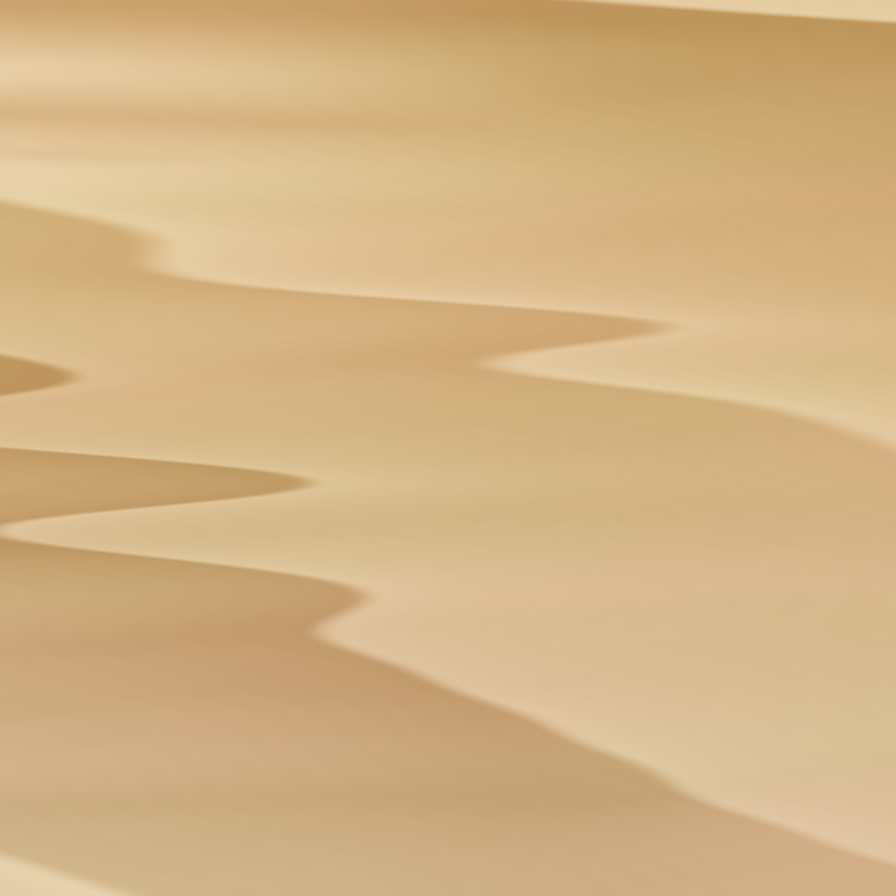
Reproduce this texture procedurally as a WebGL 2 fragment shader.

```glsl
#version 300 es
precision highp float;

uniform vec2 u_resolution;
out vec4 fragColor;

#define TAU 6.2831853
#define SAND_LIGHT vec3(0.91, 0.815, 0.655)
#define SAND_MID   vec3(0.84, 0.71, 0.51)
#define SAND_DARK  vec3(0.745, 0.585, 0.36)
#define LOW_TINT   vec3(0.0, 0.015, 0.06)
#define BAND_STRENGTH 0.13
#define RIPPLE_STRENGTH 0.018

// Slow layered sines, stretched sideways like wind-laid sand.
float windLayers(vec2 p) {
    float sum = 0.0;
    float weight = 0.5;
    for (int i = 0; i < 4; i++) {
        p.y += 0.012 * sin(p.x * 5.0 + p.y * 9.0 + float(i) * 1.7);
        sum += weight * sin(p.y * 39.0 + p.x * 2.3 + float(i) * 2.1);
        p = p * 1.63 + vec2(0.31, 0.17);
        weight *= 0.5;
    }
    return sum;
}

// Horizontal position of a crest at a depth: a drift with switchback folds.
float crest(float depth, float start, float slope, float curve,
            float foldDepth, float foldSpan, float foldPeriod, float foldReach) {
    float t = depth - start;
    float f = (depth - foldDepth) / foldSpan;
    float fold = foldReach * exp(-f * f) * cos(TAU * (depth - foldDepth) / foldPeriod + 0.5 * f);
    return t * (slope + curve * max(t, 0.0)) + fold;
}

// Tone across a crest: a bright rim and glow on one side, shade on the other.
float dune(float d, float edge, float rim, float glow, float glowReach,
           float shade, float shadeReach) {
    float front = max(d, 0.0);
    float lit = rim * exp(-front / (3.0 * edge)) + glow * exp(-front / glowReach);
    float dark = -shade * exp(min(d, 0.0) / shadeReach);
    return mix(dark, lit, smoothstep(-edge, edge, d));
}

// Soft sideways streak that fades out toward the right.
float streak(vec2 p, float depth, float width, float reach) {
    float f = (p.y - depth - 0.025 * p.x) / width;
    return exp(-f * f) * (1.0 - smoothstep(0.15 * reach, reach, p.x));
}

void main() {
    vec2 uv = gl_FragCoord.xy / u_resolution;
    vec2 p = vec2(uv.x, 1.0 - uv.y);    // y is depth below the top edge

    // Signed sideways distances to the crests
    float wobble = 0.012 * sin(p.y * 47.0) + 0.006 * sin(p.y * 103.0 + 1.0);
    float lower = p.x - wobble - crest(p.y, 0.45, 1.1, 1.6, 0.535, 0.14, 0.135, 0.24);
    float middle = p.x - wobble - crest(p.y, 0.22, 3.6, 0.0, 0.36, 0.075, 0.14, 0.24);
    float upper = p.x - 0.65 - 7.0 * p.y - 190.0 * p.y * p.y * exp(-p.y * 18.0) - 4.0 * p.y;
    float corner = 3.2 * (p.y - 0.955) - p.x;

    // Dune faces
    float rightFade = 1.0 - 0.65 * smoothstep(0.5, 1.0, p.x);
    float topShade = 1.05 * mix(0.5, 1.0, smoothstep(0.2, 0.8, p.x));
    float tone = dune(lower, 0.024, 0.28, 0.4, 0.6, 0.85 * rightFade, 0.6);
    tone += dune(middle, 0.036, 0.2, 0.72, 0.5, 0.38 * rightFade, 0.5);
    tone += dune(upper, 0.06, 0.2, 0.8, 3.0, topShade, 2.8);
    tone += dune(corner, 0.03, 0.2, 1.0, 0.5, 0.0, 1.0);

    // Streaks near the top
    tone += 0.75 * streak(p, 0.08, 0.03, 0.75);
    tone += 0.3 * streak(p, 0.19, 0.035, 1.2);
    tone -= 0.35 * streak(p, 0.128, 0.014, 0.7);
    tone -= 0.3 * streak(p, 0.172, 0.008, 0.25);
    tone -= 0.45 * streak(p, 0.0, 0.03, 1.3);

    // Broad wind bands, stronger at the left, and faint folded ripples
    tone += BAND_STRENGTH * windLayers(p) * mix(1.3, 0.5, p.x);
    float foldLine = min(abs(lower), abs(middle));
    tone += RIPPLE_STRENGTH * sin(foldLine * 95.0 + 3.0 * sin(p.x * 7.0 + p.y * 31.0));

    // Sand colours, cooler and rosier toward the bottom
    tone = clamp(tone, -1.0, 1.0);
    vec3 colour = mix(SAND_MID, SAND_LIGHT, max(tone, 0.0));
    colour = mix(colour, SAND_DARK, max(-tone, 0.0));
    colour += LOW_TINT * smoothstep(0.25, 0.95, p.y) * (1.0 - 0.5 * max(tone, 0.0));
    colour += vec3(0.006, -0.004, 0.004) * sin(p.x * 4.0 + p.y * 17.0 + sin(p.y * 29.0));

    fragColor = vec4(colour, 1.0);
}
```
